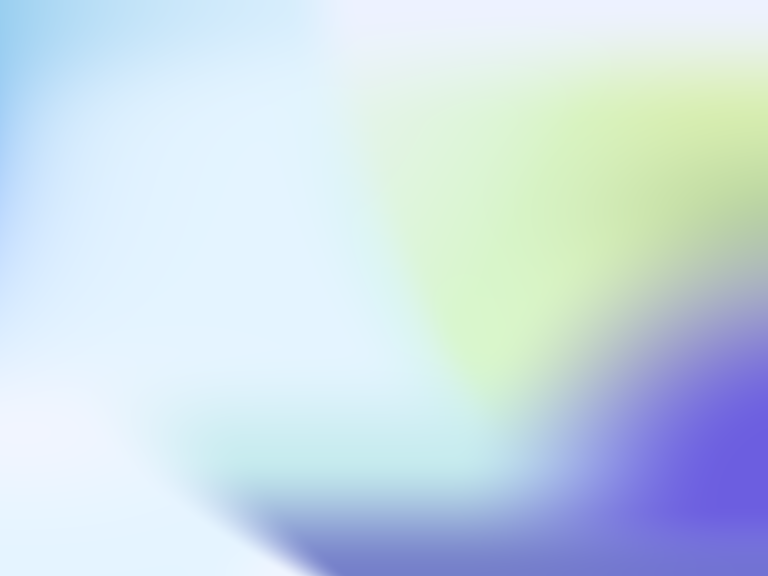
A WebGL 2 fragment shader for this background:

```glsl
#version 300 es
precision highp float;

uniform vec2 u_resolution;
out vec4 outColor;

#define ICE vec3(0.895, 0.958, 1.0)
#define SKY vec3(0.60, 0.81, 0.94)
#define PERIWINKLE vec3(0.62, 0.76, 1.0)
#define LILAC vec3(0.95, 0.963, 1.0)
#define MIST vec3(0.93, 0.95, 1.0)
#define MINT vec3(0.85, 0.965, 0.80)
#define LIME vec3(0.86, 0.945, 0.70)
#define OLIVE vec3(0.70, 0.81, 0.61)
#define AQUA vec3(0.77, 0.92, 0.93)
#define SLATE vec3(0.46, 0.50, 0.79)
#define INDIGO vec3(0.425, 0.37, 0.88)

// Soft elliptical falloff, 1 at the centre
float glow(vec2 uv, vec2 centre, vec2 size) {
    vec2 q = (uv - centre) / size;
    return exp(-dot(q, q));
}

// Smooth step from 1 below lo to 0 above hi
float fadeOut(float lo, float hi, float x) {
    return 1.0 - smoothstep(lo, hi, x);
}

// Pale left side with a blue upper corner
vec3 iceField(vec2 uv) {
    float depth = 1.0 - uv.y;
    vec3 color = mix(ICE, LILAC, 0.9 * glow(uv, vec2(0.03, 0.25), vec2(0.22, 0.13)));
    color = mix(color, LILAC, 0.8 * glow(uv, vec2(0.37, 0.0), vec2(0.06, 0.05)));
    float reach = mix(0.07, 0.22, exp(-depth * depth / 0.017));
    float blue = exp(-uv.x / reach) * smoothstep(0.25, 0.95, uv.y);
    return mix(color, mix(PERIWINKLE, SKY, smoothstep(0.5, 1.0, uv.y)), blue);
}

// Green right side, rising to mist at the top
vec3 greenField(vec2 uv) {
    float depth = 1.0 - uv.y;
    float strength = 0.5 + 2.0 * (uv.x - 0.52) + 0.9 * (depth - 0.17);
    strength = clamp(strength, 0.0, 1.0) * smoothstep(0.0, 0.22, depth);
    vec3 green = mix(MINT, LIME, smoothstep(0.6, 0.95, uv.x));
    vec3 color = mix(MIST, green, strength);
    return mix(color, OLIVE, 0.75 * glow(uv, vec2(1.03, 0.63), vec2(0.22, 0.13)));
}

void main() {
    vec2 uv = gl_FragCoord.xy / u_resolution;
    float depth = 1.0 - uv.y;

    // Slanted seam between the two fields, with an aqua rim
    float seam = 0.42 + 0.06 * depth + 0.28 * depth * depth;
    vec3 color = mix(iceField(uv), greenField(uv), smoothstep(seam - 0.05, seam + 0.05, uv.x));
    float rim = exp(-pow((uv.x - seam + 0.02) / 0.05, 2.0)) * smoothstep(0.0, 0.5, depth);
    color = mix(color, vec3(0.84, 0.96, 0.95), 0.5 * rim);

    // Aqua to slate band along the bottom, with a curved left edge
    float edge = 0.415 - 1.15 * uv.y + 1.4 * uv.y * uv.y;
    float blur = 0.04 + 0.25 * uv.y;
    float band = smoothstep(edge - blur, edge + blur, uv.x) * fadeOut(0.16, 0.40, uv.y);
    color = mix(color, mix(AQUA, SLATE, fadeOut(0.0, 0.21, uv.y)), band);

    // Indigo glow in the lower right, thinner at the bottom edge
    float radius = length((uv - vec2(1.05, 0.13)) / vec2(0.31, 0.38));
    float indigo = fadeOut(0.35, 1.5, radius) * mix(0.4, 1.0, smoothstep(0.0, 0.12, uv.y));
    color = mix(color, INDIGO, indigo);

    outColor = vec4(color, 1.0);
}
```
